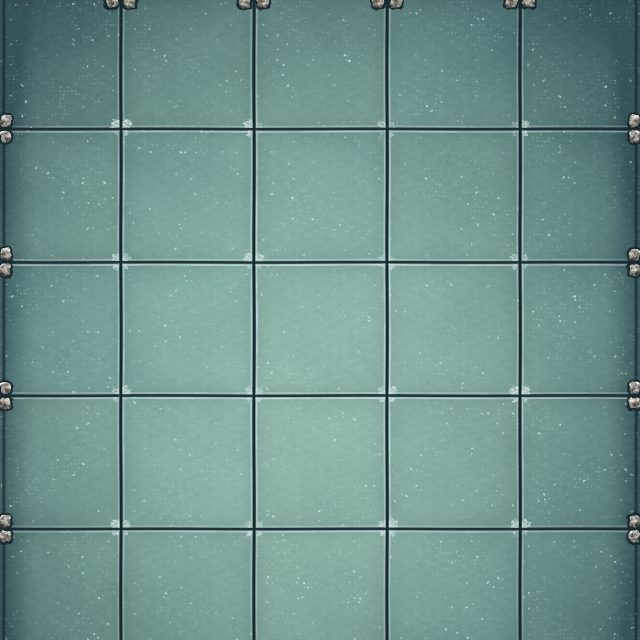
Write a Shadertoy shader that draws this texture.

```glsl
// Square grid of speckled sea-green glass tiles with dark joints and pale bevels.
// Each joint is a signed distance to the nearest grid line; cellular flecks,
// chipped corners, a vignette and metal clips along the border add the wear.

const vec2 PITCH = vec2(0.2079, 0.2083);
const vec2 FIRST_JOINT = vec2(0.189, 0.1735);
const vec3 DEEP = vec3(0.21, 0.335, 0.35);
const vec3 PALE = vec3(0.585, 0.745, 0.70);
const vec3 JOINT = vec3(0.09, 0.16, 0.19);
const vec3 BEVEL = vec3(0.80, 0.89, 0.91);
const vec3 METAL = vec3(0.76, 0.74, 0.70);

float hash(vec2 p) {
    p = fract(p * vec2(0.1031, 0.1137));
    p += dot(p, p.yx + 33.33);
    return fract((p.x + p.y) * p.x * 43.7);
}

// Layered sines, roughly -1 to 1
float ripple(vec2 p) {
    float sum = 0.0, gain = 0.5;
    for (int i = 0; i < 4; i++) {
        sum += gain * sin(p.x + 1.7 * sin(p.y)) * cos(p.y - 0.8 * sin(p.x));
        p = mat2(1.6, 1.2, -1.2, 1.6) * p + 2.3;
        gain *= 0.55;
    }
    return sum;
}

// One slanted fleck in a random share of the cells
float flecks(vec2 uv, float count, float share, float radius, float px) {
    vec2 p = uv * count, id = floor(p);
    vec2 q = fract(p) - 0.3 - 0.4 * vec2(hash(id + 7.0), hash(id + 71.0));
    q.x += q.y * (hash(id + 53.0) - 0.5) * 1.5;
    float d = length(q) - radius * (0.5 + 0.5 * hash(id + 31.0));
    float blur = max(0.1, px * count);
    return step(1.0 - share, hash(id)) * smoothstep(blur, -blur, d);
}

float band(float d, float halfWidth, float px) {
    return smoothstep(halfWidth + px, halfWidth - px, abs(d));
}

float roundBox(vec2 p, vec2 size, float radius) {
    vec2 q = abs(p) - size + radius;
    return length(max(q, 0.0)) + min(max(q.x, q.y), 0.0) - radius;
}

// Glass body: vignette, per-tile tone, mottling and flecks
vec3 glass(vec2 uv, vec2 tile, float px) {
    vec2 q = uv - vec2(0.48, 0.40);
    float light = 0.96 - dot(q * q, vec2(2.1, 1.5));
    light -= 0.3 * smoothstep(0.06, 0.0, min(uv.x, 1.0 - uv.x));
    light += 0.05 * (hash(tile + 5.0) - 0.5) + 0.05 * ripple(uv * 17.0);
    light += 0.05 * ripple(uv * vec2(170.0, 210.0));
    vec3 tone = mix(DEEP, PALE, clamp(light, 0.0, 1.1));
    tone += vec3(0.015, 0.0, -0.01) * (hash(tile + 19.0) - 0.5);
    float patches = smoothstep(-0.4, 0.6, ripple(uv * 22.0 + 4.0));
    float dust = flecks(uv, 165.0, 0.32, 0.28, px) * (0.05 + 0.17 * patches);
    float bright = flecks(uv + 0.37, 125.0, 0.06, 0.25, px) * (0.2 + 0.5 * patches);
    return mix(tone, vec3(0.87, 0.96, 0.95), dust + bright);
}

// Chipped tile corners, strongest just above each crossing
float chips(vec2 d, vec2 node, float px) {
    float side = sign(d.x);
    float wear = hash(node * 3.0 + vec2(side, step(d.y, 0.0)) + 11.0);
    vec2 p = vec2(abs(d.x) - 0.008, abs(d.y) - 0.007);
    float size = (d.y > 0.0 ? 0.0080 : 0.0040) * (0.5 + 0.6 * wear);
    float edge = length(p) - size + 0.004 * ripple(d * 330.0 + node * 5.0);
    float facets = clamp(0.65 + 0.7 * ripple(d * 480.0 + node), 0.0, 1.0);
    return smoothstep(px, -px, edge) * facets * (0.5 + 0.5 * wear);
}

// A worn metal clip with a dark rim and a lit upper face
vec3 clip(vec3 col, vec2 p, vec2 size, float seed, float px) {
    float d = roundBox(p, size, 0.007) + 0.003 * ripple(p * 150.0 + seed * 9.0);
    float sheen = 0.6 + 0.4 * p.y / size.y + 0.6 * ripple(p * 260.0 + seed);
    vec3 metal = METAL * clamp(sheen + 0.15, 0.3, 1.25);
    col = mix(col, JOINT, smoothstep(0.002 + px, 0.001 - px, d));
    return mix(col, metal, smoothstep(px, -px, d + 0.0018));
}

void mainImage(out vec4 fragColor, in vec2 fragCoord) {
    vec2 uv = fragCoord / iResolution.xy;
    float px = 0.6 / iResolution.y;

    // Signed distance to the nearest joint on each axis
    vec2 bent = uv + 0.0003 * sin(uv.yx * vec2(23.0, 19.0));
    vec2 grid = (bent - FIRST_JOINT) / PITCH;
    vec2 node = round(grid);
    vec2 d = (grid - node) * PITCH;

    vec3 col = glass(uv, floor(grid), px);
    col *= 1.0 - 0.10 * exp(-min(abs(d.x), abs(d.y)) / 0.014);

    // Bevels catch more light right of and below each joint
    float wear = clamp(0.85 + 0.4 * ripple(uv * 43.0), 0.4, 1.0);
    float upright = band(abs(d.x) - 0.0043, 0.0012, px) * (d.x > 0.0 ? 0.85 : 0.65);
    float level = band(abs(d.y) - 0.0042, 0.0012, px) * (d.y < 0.0 ? 0.95 : 0.55);
    float lit = 1.0 - 0.9 * dot(uv - 0.48, uv - 0.48);
    col = mix(col, BEVEL * lit, max(upright, level) * wear);
    col = mix(col, vec3(0.84, 0.90, 0.88), chips(d, node, px));
    float joint = max(band(d.x, 0.0022, px), 0.92 * band(d.y, 0.0019, px));
    col = mix(col, JOINT, joint);

    // Dark frame at the left and right borders
    float border = min(uv.x, 1.0 - uv.x);
    col = mix(col, JOINT, 0.7 * band(border - 0.006, 0.0025, 0.002));

    // Paired clips where joints reach the left, right and top borders
    for (int i = 0; i < 8; i++) {
        float k = float(i / 2), s = float(i % 2) * 2.0 - 1.0;
        vec2 anchor = FIRST_JOINT + k * PITCH;
        vec2 sidePos = vec2(border - 0.009, uv.y - anchor.y - s * 0.0120);
        vec2 topPos = vec2(uv.x - anchor.x - s * 0.0140, uv.y - 0.997);
        col = clip(col, sidePos, vec2(0.0100, 0.0110), k + s + step(0.5, uv.x) * 6.0, px);
        col = clip(col, topPos, vec2(0.0110, 0.0110), k * 2.0 + s + 13.0, px);
    }
    fragColor = vec4(clamp(col, 0.0, 1.0), 1.0);
}
```
